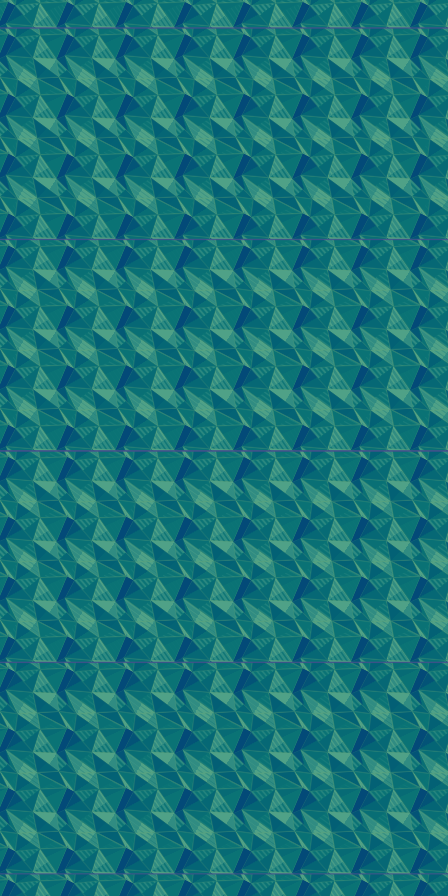
This pattern is drawn by a Shadertoy shader. Its source:

```glsl
// Faceted teal gem mosaic: creased triangles on a repeating tile, in bands cut by thin violet seams.

const vec2 TILE = vec2(0.1315, 0.1335);  // tile size, in canvas widths
const vec2 PHASE = vec2(0.42, 0.86);     // tile position at the top left of a band
const float BAND_HEIGHT = 0.472;
const float TOP_MARGIN = 0.0625;         // top edge to first seam
const float SEAM_HALF_WIDTH = 0.0017;
const int GRID = 3;                      // cells along each side of the tile

const vec3 SEAM_COLOUR = vec3(0.27, 0.31, 0.55);
const vec3 RIDGE_COLOUR = vec3(0.40, 0.65, 0.45);

// Warped grid corners in tile units, row by row from the bottom
const vec2 CORNERS[9] = vec2[](
    vec2(0.05, 0.02), vec2(0.42, 0.04), vec2(0.72, 0.00),
    vec2(-0.02, 0.36), vec2(0.38, 0.34), vec2(0.52, 0.40),
    vec2(0.10, 0.74), vec2(0.56, 0.76), vec2(0.68, 0.70));

// Tones of each cell's lower and upper triangle, 0 (navy) to 4 (pale green)
const vec2 TONES[9] = vec2[](
    vec2(1.1, 3.6), vec2(2.0, 1.1), vec2(3.5, 2.0),
    vec2(3.0, 1.9), vec2(0.0, 0.0), vec2(1.0, 2.0),
    vec2(2.0, 1.1), vec2(3.9, 2.0), vec2(1.2, 3.3));

const vec3 PALETTE[5] = vec3[](
    vec3(0.01, 0.29, 0.47), vec3(0.01, 0.38, 0.46), vec3(0.04, 0.45, 0.46),
    vec3(0.19, 0.55, 0.51), vec3(0.31, 0.63, 0.53));

float hash(float n) {
    n = fract(n * 0.1031 + 0.17);
    n *= n + 33.33;
    return fract(n * (n + n));
}

vec3 toneColour(float tone) {
    tone = clamp(tone, 0.0, 3.999);
    int stop = int(tone);
    return mix(PALETTE[stop], PALETTE[stop + 1], smoothstep(0.25, 0.75, fract(tone)));
}

// Grid corner in canvas widths, continued past the tile's right and top sides
vec2 corner(int column, int row) {
    vec2 wrap = vec2(column / GRID, row / GRID);
    return (CORNERS[(row % GRID) * GRID + column % GRID] + wrap) * TILE;
}

// Signed distance to the line from a to b, positive on its left
float leftOf(vec2 p, vec2 a, vec2 b) {
    vec2 along = normalize(b - a);
    return along.x * (p.y - a.y) - along.y * (p.x - a.x);
}

// Colour and coverage of one triangle, creased from corner a to the opposite side
vec4 facet(vec2 pos, vec2 a, vec2 b, vec2 c, float tone, float id, float pixel) {
    vec2 centre = (a + b + c) / 3.0;
    vec2 p = centre + (fract((pos - centre) / TILE + 0.5) - 0.5) * TILE;
    float base = leftOf(p, b, c);
    float inside = min(base, min(leftOf(p, a, b), leftOf(p, c, a)));
    float coverage = smoothstep(-0.5 * pixel, 0.5 * pixel, inside);

    float crease = leftOf(p, a, mix(b, c, mix(0.35, 0.65, hash(id + 7.0))));
    float side = smoothstep(-0.5 * pixel, 0.5 * pixel, crease) - 0.5;
    float lit = smoothstep(0.0, 1.0, tone);
    float turn = sign(hash(id + 19.0) - 0.5) * mix(0.5, 1.1, hash(id + 31.0));
    tone += lit * turn * side;

    // Fine hatching along the side facing a, strongest on pale facets
    float hatch = sin(base * 700.0);
    tone += 0.28 * hatch * smoothstep(1.6, 3.0, tone);
    vec3 colour = toneColour(tone);

    // Bright rim, uneven in strength
    float rim = 1.0 - smoothstep(0.0003, 0.0003 + pixel, inside);
    float strength = (0.08 + 0.4 * hash(id + 43.0)) * lit;
    return vec4(mix(colour, RIDGE_COLOUR, rim * strength), coverage);
}

vec3 mosaic(vec2 pos, float bandTone, float pixel) {
    vec4 total = vec4(0.0);
    for (int row = 0; row < GRID; row++) {
        for (int column = 0; column < GRID; column++) {
            int cell = row * GRID + column;
            float id = float(2 * cell);
            vec2 tone = TONES[cell] + bandTone;
            vec2 a = corner(column, row), b = corner(column + 1, row);
            vec2 c = corner(column, row + 1), d = corner(column + 1, row + 1);
            vec4 lower = facet(pos, a, b, c, tone.x, id, pixel);
            vec4 upper = facet(pos, d, c, b, tone.y, id + 1.0, pixel);
            total += vec4(lower.rgb, 1.0) * lower.a + vec4(upper.rgb, 1.0) * upper.a;
        }
    }
    return total.rgb / max(total.a, 1e-4);
}

void mainImage(out vec4 fragColor, in vec2 fragCoord) {
    float pixel = 1.0 / iResolution.x;
    vec2 pos = fragCoord * pixel;
    float depth = iResolution.y * pixel - pos.y - TOP_MARGIN;

    // The mosaic restarts below each seam, with a slight change of tone
    float band = floor(depth / BAND_HEIGHT);
    float bandDepth = depth - band * BAND_HEIGHT;
    float bandTone = 0.14 * (hash(band + 11.0) - 0.5);
    vec2 tilePos = vec2(pos.x, -bandDepth) + PHASE * TILE;
    vec3 colour = mosaic(tilePos, bandTone, pixel);

    // Seams, some fainter than others
    float seamId = round(depth / BAND_HEIGHT);
    float seamDistance = abs(depth - seamId * BAND_HEIGHT);
    float seam = 1.0 - smoothstep(-0.5 * pixel, 0.5 * pixel, seamDistance - SEAM_HALF_WIDTH);
    float seamStrength = mix(0.55, 1.0, hash(seamId + 23.0));
    colour = mix(colour, SEAM_COLOUR, seam * seamStrength);

    fragColor = vec4(colour, 1.0);
}
```
